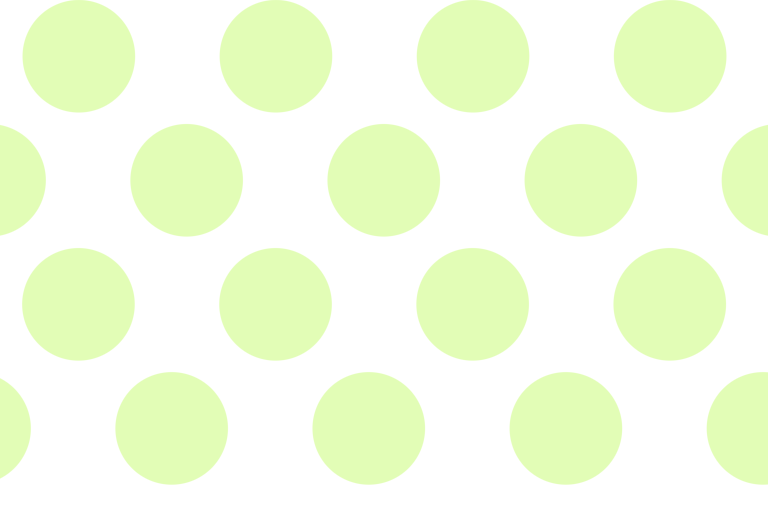
Reproduce this pattern procedurally as a Shadertoy shader.

```glsl
// Four rows of large pale lime dots on white, each row shifted sideways.
// The plane is cut into rows and columns, and each cell draws one disc
// from its signed distance. Lengths are in canvas heights.

const vec3 PAPER_COLOR = vec3(1.0);
const vec3 DOT_COLOR = vec3(0.886, 0.992, 0.712);

const float DOT_RADIUS = 0.1108;
const float COLUMN_STEP = 0.388;
const float ROW_STEP = 0.2442;
const float TOP_ROW_DEPTH = 0.1107;   // first row's centre below the top edge
const float ROW_COUNT = 4.0;
const float EDGE_PIXELS = 0.75;       // half-width of the smoothed rim

// Position of a dot centre in each row, as a fraction of the column step.
const vec4 ROW_SHIFT = vec4(0.400, 0.947, 0.398, 0.871);

// Signed distance to the nearest dot; depth is measured from the top edge.
float dotDistance(vec2 p) {
    float row = clamp(round((p.y - TOP_ROW_DEPTH) / ROW_STEP), 0.0, ROW_COUNT - 1.0);
    float column = p.x / COLUMN_STEP - ROW_SHIFT[int(row)];
    vec2 offset = vec2((column - round(column)) * COLUMN_STEP,
                       p.y - TOP_ROW_DEPTH - row * ROW_STEP);
    return length(offset) - DOT_RADIUS;
}

void mainImage(out vec4 fragColor, in vec2 fragCoord) {
    vec2 p = fragCoord / iResolution.y;
    p.y = 1.0 - p.y;

    float rim = EDGE_PIXELS / iResolution.y;
    float coverage = 1.0 - smoothstep(-rim, rim, dotDistance(p));
    fragColor = vec4(mix(PAPER_COLOR, DOT_COLOR, coverage), 1.0);
}
```
